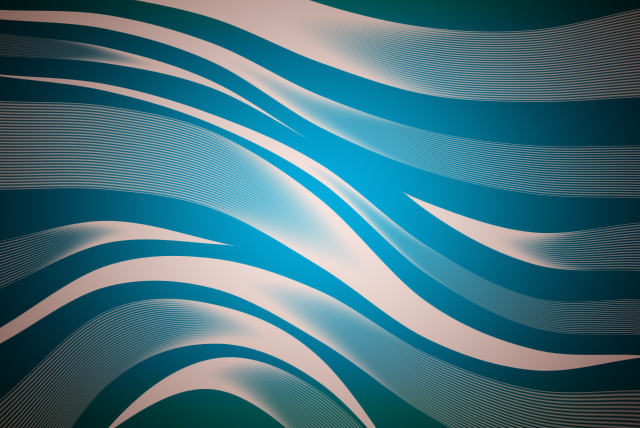
Reproduce this background procedurally as a Shadertoy shader.

```glsl
const vec3 BLUE = vec3(0.01, 0.67, 0.86);
const vec3 TEAL = vec3(0.00, 0.72, 0.70);
const vec3 CREAM = vec3(0.96, 0.89, 0.87);
const vec2 LIGHT_CENTRE = vec2(0.50, 0.52);
const vec2 LIGHT_FALLOFF = vec2(6.0, 3.4);
const vec3 CREAM_FALLOFF = vec3(0.30, 0.40, 0.43); // warms as it darkens
const float STRIPE_CONTRAST = 0.30;
const float FADE_SPREAD = 0.6;

// Smooth curve through seven evenly spaced heights, in percent from the top
float edge(float x, vec4 a, vec3 b) {
    float k[7] = float[7](a.x, a.y, a.z, a.w, b.x, b.y, b.z);
    float s = clamp(x, 0.0, 1.0) * 6.0;
    int i = min(int(s), 5);
    float t = s - float(i);
    float start = k[i], end = k[i + 1];
    float before = i > 0 ? k[max(i - 1, 0)] : 2.0 * start - end;
    float after = i < 5 ? k[min(i + 2, 6)] : 2.0 * end - start;
    float tangentIn = 0.5 * (end - before), tangentOut = 0.5 * (after - start);
    float bend = 3.0 * (end - start) - 2.0 * tangentIn - tangentOut;
    float twist = 2.0 * (start - end) + tangentIn + tangentOut;
    return 0.01 * (start + t * (tangentIn + t * (bend + t * twist)));
}

// Signed distance in output samples, turned into soft coverage
float cover(float d) {
    return clamp(0.5 + d / max(fwidth(d), 1e-5), 0.0, 1.0);
}

// Ribbon between two edges; solid at fade.x, sheer and striped at fade.y
void ribbon(inout vec3 colour, vec3 ink, vec2 p, float top, float bottom,
            vec2 fade, float lines, float haze) {
    float shape = min(cover(p.y - top), cover(bottom - p.y));
    float across = (p.y - top) / max(bottom - top, 0.002);
    float along = clamp((p.x - fade.x) / (fade.y - fade.x), 0.0, 1.0);
    float rim = min(abs(2.0 * across - 1.0), 1.0);
    float sheer = smoothstep(0.0, 1.0, along * (1.0 + FADE_SPREAD) - FADE_SPREAD * rim * rim);
    float phase = across * lines;
    float visible = 1.0 - smoothstep(0.45, 0.8, fwidth(phase));
    float stripe = STRIPE_CONTRAST * visible * cos(6.28318 * phase);
    float alpha = mix(1.0, clamp(haze + stripe, 0.0, 1.0), sheer);
    colour = mix(colour, ink, shape * alpha);
}

void mainImage(out vec4 fragColor, in vec2 fragCoord) {
    vec2 uv = fragCoord / iResolution.xy;
    vec2 p = vec2(uv.x, 1.0 - uv.y); // heights run down from the top
    float x = p.x;

    // Lit backdrop
    vec2 q = uv - LIGHT_CENTRE;
    float light = exp(-dot(LIGHT_FALLOFF, q * q));
    vec3 colour = mix(BLUE, TEAL, smoothstep(0.36, 0.50, abs(q.y))) * light;
    vec3 ink = CREAM * pow(vec3(light), CREAM_FALLOFF);

    // Upper ribbons
    ribbon(colour, ink, p,
        edge(x, vec4(-23.0, -17.6, -8.8, 0.8), vec3(6.4, 7.0, 2.0)),
        edge(x, vec4(-5.0, -1.2, 4.3, 14.6), vec3(22.1, 23.8, 22.7)),
        vec2(0.43, 0.80), 30.0, 0.42);
    ribbon(colour, ink, p,
        edge(x, vec4(2.3, 3.5, 10.2, 22.3), vec3(30.5, 34.0, 34.0)),
        edge(x, vec4(4.5, 6.8, 14.6, 29.7), vec3(40.0, 45.3, 46.3)),
        vec2(0.34, 0.70), 21.0, 0.28);
    ribbon(colour, ink, p,
        edge(x, vec4(7.8, 11.1, 19.1, 34.4), vec3(50.0, 66.0, 80.0)),
        edge(x, vec4(13.1, 14.8, 20.7, 33.9), vec3(46.0, 60.0, 72.0)),
        vec2(0.25, 0.05), 14.0, 0.20);

    // Central sweeps
    ribbon(colour, ink, p,
        edge(x, vec4(17.4, 19.7, 26.8, 38.3), vec3(57.4, 69.5, 69.9)),
        edge(x, vec4(17.8, 21.3, 29.1, 42.4), vec3(64.0, 76.6, 78.3)),
        vec2(0.46, 0.74), 18.0, 0.25);
    ribbon(colour, ink, p,
        edge(x, vec4(23.6, 24.8, 30.9, 46.5), vec3(70.5, 81.6, 83.0)),
        edge(x, vec4(44.3, 44.3, 48.8, 62.3), vec3(79.1, 86.5, 83.6)),
        vec2(0.59, 0.26), 30.0, 0.42);
    ribbon(colour, ink, p,
        edge(x, vec4(10.0, 18.0, 25.4, 35.2), vec3(47.3, 54.3, 52.0)),
        edge(x, vec4(-30.0, -15.0, 4.0, 26.4), vec3(49.2, 61.7, 63.3)),
        vec2(0.77, 0.95), 18.0, 0.28);

    // Lower arcs
    ribbon(colour, ink, p,
        edge(x, vec4(56.3, 51.6, 56.3, 63.5), vec3(75.0, 90.0, 99.0)),
        edge(x, vec4(67.4, 56.8, 57.0, 60.5), vec3(70.0, 85.0, 90.0)),
        vec2(0.21, 0.02), 16.0, 0.22);
    ribbon(colour, ink, p,
        edge(x, vec4(76.6, 62.1, 60.4, 68.0), vec3(82.6, 91.0, 91.2)),
        edge(x, vec4(80.3, 67.0, 67.4, 79.7), vec3(96.9, 109.0, 115.0)),
        vec2(0.37, 0.68), 24.0, 0.34);
    ribbon(colour, ink, p,
        edge(x, vec4(93.4, 72.7, 71.1, 83.6), vec3(117.0, 150.0, 180.0)),
        edge(x, vec4(125.0, 90.2, 80.3, 89.5), vec3(116.0, 145.0, 170.0)),
        vec2(0.43, 0.16), 26.0, 0.30);
    ribbon(colour, ink, p,
        edge(x, vec4(141.0, 100.4, 83.8, 91.4), vec3(117.0, 150.0, 180.0)),
        edge(x, vec4(125.0, 101.2, 91.0, 107.0), vec3(137.0, 170.0, 200.0)),
        vec2(0.31, 0.52), 22.0, 0.28);

    fragColor = vec4(colour, 1.0);
}
```
